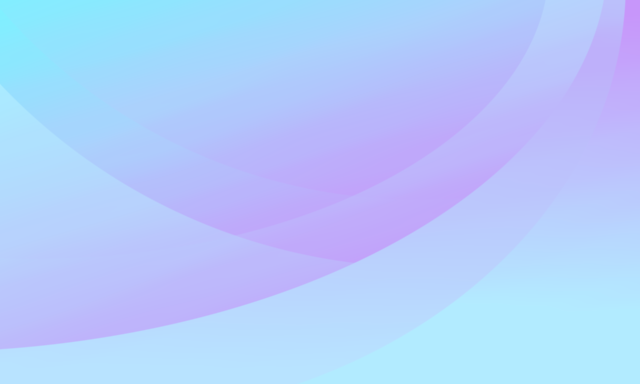
This background is drawn by a Shadertoy shader. Its source:

```glsl
// Soft abstract backdrop: large overlapping ellipses, each holding its own
// slanted cyan-to-violet gradient, over a violet-to-pale vertical wash.
// Elliptic distances cut the layers; stretched gradient noise adds streaks.

const float ASPECT = 1.665;                  // layout width over height
const vec2 SLANT = vec2(0.305, -0.952);      // direction of the main gradients
const vec2 STREAK_SCALE = vec2(1.3, 15.0);   // noise frequency along, across
const float STREAK_AMOUNT = 0.035;

const vec3 CYAN = vec3(0.50, 0.94, 1.00);
const vec3 SKY = vec3(0.67, 0.82, 0.99);
const vec3 PALE_CYAN = vec3(0.66, 0.93, 1.00);
const vec3 PERIWINKLE = vec3(0.72, 0.815, 0.99);
const vec3 VIOLET = vec3(0.76, 0.635, 0.98);
const vec3 LILAC = vec3(0.745, 0.69, 0.98);
const vec3 ICE = vec3(0.72, 0.89, 1.00);
const vec3 ORCHID = vec3(0.78, 0.59, 0.98);
const vec3 AQUA = vec3(0.70, 0.92, 1.00);

// Ellipses as centre.xy, radii.zw
const vec4 INNER = vec4(0.087, 1.087, 1.341, 0.761);
const vec4 MIDDLE = vec4(-0.217, 1.109, 1.798, 1.026);
const vec4 OUTER = vec4(0.217, 1.043, 1.411, 1.135);
const vec4 LOW_BOWL = vec4(1.107, 1.826, 1.522, 1.522);
const vec4 HIGH_BOWL = vec4(1.087, 1.915, 1.435, 1.435);

vec2 hashGradient(vec2 cell) {
    vec3 h = fract(cell.xyx * vec3(0.1031, 0.1030, 0.0973));
    h += dot(h, h.yzx + 33.33);
    float angle = 6.2832 * fract((h.x + h.y) * h.z);
    return vec2(cos(angle), sin(angle));
}

float gradientNoise(vec2 p) {
    vec2 i = floor(p), f = fract(p);
    vec2 u = f * f * f * (f * (f * 6.0 - 15.0) + 10.0);
    vec2 e = vec2(0.0, 1.0);
    float low = mix(dot(hashGradient(i), f),
                    dot(hashGradient(i + e.yx), f - e.yx), u.x);
    float high = mix(dot(hashGradient(i + e), f - e),
                     dot(hashGradient(i + e.yy), f - e.yy), u.x);
    return mix(low, high, u.y);
}

// Antialiased coverage from the first-order distance to an ellipse
float inside(vec2 p, vec4 ellipse) {
    vec2 q = p - ellipse.xy;
    float k = length(q / ellipse.zw);
    float slope = length(q / (ellipse.zw * ellipse.zw));
    float dist = k * (k - 1.0) / max(slope, 1e-4);
    float pixel = 1.0 / iResolution.y;
    return 1.0 - smoothstep(-pixel, pixel, dist);
}

// Three-stop gradient ending in violet
vec3 ramp(vec3 start, vec3 middle, float from, float to, float s) {
    float t = clamp((s - from) / (to - from), 0.0, 1.0);
    return t < 0.5 ? mix(start, middle, 2.0 * t)
                   : mix(middle, VIOLET, 2.0 * t - 1.0);
}

void mainImage(out vec4 fragColor, in vec2 fragCoord) {
    vec2 p = fragCoord / iResolution.xy * vec2(ASPECT, 1.0);

    // Position along the slanted gradient, with faint streaks across it
    float s = dot(p - vec2(0.0, 1.0), SLANT);
    float along = dot(p, vec2(-SLANT.y, SLANT.x));
    float streak = gradientNoise(vec2(along, s) * STREAK_SCALE)
                 + 0.5 * gradientNoise(vec2(along, s) * STREAK_SCALE * 2.1 + 7.0);
    streak *= STREAK_AMOUNT;
    s += streak;
    float depth = 1.0 - p.y + 0.6 * streak;

    float inInner = inside(p, INNER);
    float inHigh = inside(p, HIGH_BOWL);

    // Gradients of the overlapping panels
    vec3 core = ramp(CYAN, SKY, 0.0, 0.76, s);
    vec3 veil = ramp(CYAN, SKY, 0.043, 0.815, s);
    vec3 band = ramp(PALE_CYAN, PERIWINKLE, 0.10, 0.90, s - 0.015 * (1.0 - inHigh));
    vec3 sweep = ramp(PALE_CYAN, PERIWINKLE, 0.196, 1.06, s - 0.02 * (1.0 - inInner));
    vec3 bowl = mix(band, mix(veil, core, inHigh), inInner);

    // Wash and outer ring, then the stacked panels
    vec3 wash = mix(ORCHID, AQUA, clamp((depth - 0.04) / 0.76, 0.0, 1.0));
    vec3 ring = mix(LILAC, ICE, clamp((depth - 0.17) / 0.79, 0.0, 1.0));
    ring = mix(ring, PERIWINKLE, 0.5 * (1.0 - smoothstep(0.0, 0.13, depth)));
    vec3 color = mix(wash, ring, inside(p, OUTER));
    vec3 panels = mix(sweep, bowl, inside(p, LOW_BOWL));
    color = mix(color, panels, inside(p, MIDDLE));

    fragColor = vec4(color, 1.0);
}
```
